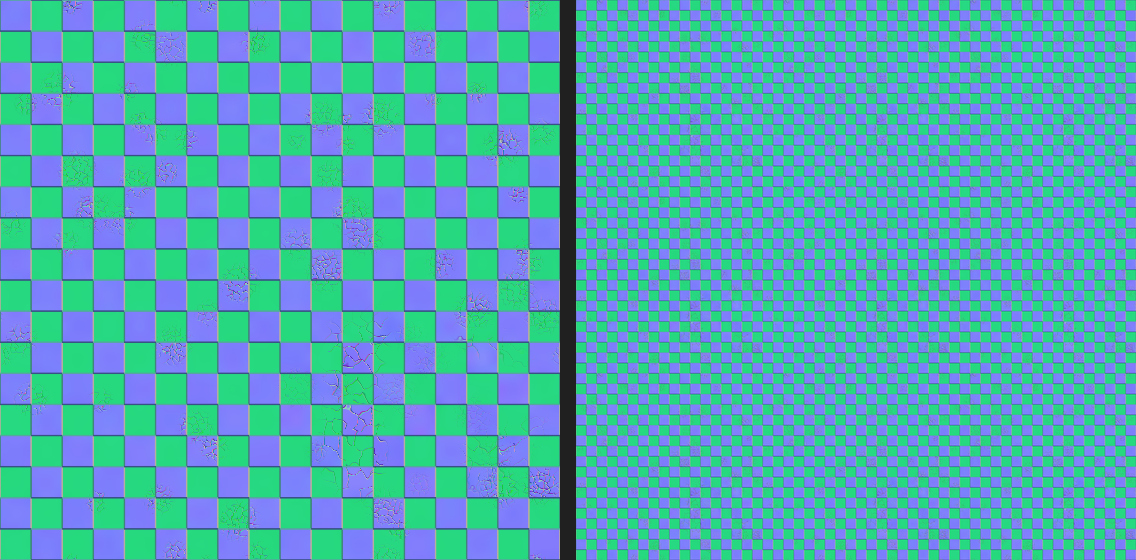
Left, the tile; right, the same tile 3 across and 3 down.
Give the GLSL for this texture map, as a three.js fragment shader.

```glsl
// Tangent-space checkerboard tiles with bevelled seams and patches of branching cracks.
varying vec2 vUv;

const float TILES = 18.0;            // tiles across and up
const float SEAM_HALF = 0.024;       // seam half width, in tiles
const float SEAM_SOFT = 0.018;       // seam edge softness, in tiles
const float FINE_CELLS = 6.0;        // fine crack cells per tile
const float COARSE_CELLS = 2.5;      // coarse crack cells per tile
const float FINE_WIDTH = 0.034;      // crack half widths, in tiles
const float COARSE_WIDTH = 0.036;
const float PATCH_CHANCE = 0.21;     // share of tiles that seed a worn patch
const float EDGE_DROP = 0.30;        // share of crack edges left out
const vec2 ZONE_CENTER = vec2(0.73, 0.27);   // area of coarse damage
const vec2 ZONE_RADIUS = vec2(0.27, 0.20);
const vec3 GREEN = vec3(0.15, 0.85, 0.50);
const vec3 BLUE = vec3(0.50, 0.497, 0.99);
const vec3 SEAM_RIGHT = vec3(0.72, 0.68, 0.62);   // sides of a blue tile
const vec3 SEAM_LEFT = vec3(0.25, 0.52, 0.48);
const vec3 SEAM_TOP = vec3(0.33, 0.66, 0.62);
const vec3 SEAM_BOTTOM = vec3(0.22, 0.32, 0.52);

vec3 hash(vec2 p) {
  vec3 q = fract(p.xyx * vec3(0.1031, 0.1030, 0.0973));
  q += dot(q, q.yxz + 33.33);
  return fract((q.xxy + q.yzz) * q.zyx);
}

// Smooth value noise, two channels, wrapping after 'period' cells.
vec2 noise(vec2 p, float period) {
  vec2 i = floor(p), f = fract(p);
  f = f * f * (3.0 - 2.0 * f);
  vec2 a = hash(mod(i, period)).xy;
  vec2 b = hash(mod(i + vec2(1.0, 0.0), period)).xy;
  vec2 c = hash(mod(i + vec2(0.0, 1.0), period)).xy;
  vec2 d = hash(mod(i + 1.0, period)).xy;
  return mix(mix(a, b, f.x), mix(c, d, f.x), f.y);
}

// Voronoi borders: xy is the wall slope, z the depth of the crack.
vec3 cracks(vec2 tilePos, float cells, float width) {
  float period = cells * TILES;
  vec2 p = tilePos * cells;
  p += 0.5 * (noise(p * 2.0, period * 2.0) - 0.5);
  vec2 base = floor(p), f = fract(p);
  vec2 nearest = vec2(0.0), nearId = vec2(0.0);
  float best = 8.0;
  for (int y = -1; y <= 1; y++) for (int x = -1; x <= 1; x++) {
    vec2 o = vec2(float(x), float(y));
    vec2 id = mod(base + o, period);
    vec2 r = o + hash(id + 7.0).xy - f;
    if (dot(r, r) < best) { best = dot(r, r); nearest = r; nearId = id; }
  }
  float edge = 8.0;
  vec2 dir = vec2(0.0);
  for (int y = -2; y <= 2; y++) for (int x = -2; x <= 2; x++) {
    vec2 o = vec2(float(x), float(y));
    vec2 id = mod(base + o, period);
    vec2 r = o + hash(id + 7.0).xy - f;
    vec2 across = r - nearest;
    bool kept = hash(id + nearId + 3.0).z > EDGE_DROP;
    if (kept && dot(across, across) > 0.0001) {
      vec2 n = normalize(across);
      float d = dot(0.5 * (r + nearest), n);
      if (d < edge) { edge = d; dir = n; }
    }
  }
  float d = edge / cells;
  float depth = 1.0 - smoothstep(0.2 * width, width, d);
  return vec3(dir * depth * smoothstep(0.0, 0.3 * width, d), depth);
}

// Soft round patches seeded in random tiles.
float wornPatches(vec2 p) {
  float worn = 0.0;
  for (int y = -1; y <= 1; y++) for (int x = -1; x <= 1; x++) {
    vec2 c = floor(p) + vec2(float(x), float(y));
    vec3 h = hash(mod(c, TILES) + 19.0);
    float radius = mix(0.35, 0.8, hash(mod(c, TILES) + 53.0).x);
    float spot = 1.0 - smoothstep(0.45 * radius, radius, distance(p, c + h.xy));
    worn = max(worn, spot * step(h.z, PATCH_CHANCE));
  }
  return worn;
}

void main() {
  vec2 p = vUv * TILES;
  vec2 tile = floor(p);
  bool isBlue = mod(tile.x + tile.y, 2.0) > 0.5;
  vec3 tileRand = hash(mod(tile, TILES) + 91.0);

  // Damage masks
  float zone = 1.0 - smoothstep(0.65, 1.0, length((vUv - ZONE_CENTER) / ZONE_RADIUS));
  float blotch = noise(p * 0.5 + 0.3, TILES * 0.5).x;
  float fineMask = wornPatches(p) * (1.0 - 0.7 * zone) * mix(0.55, 1.0, tileRand.z);
  float coarseMask = zone * smoothstep(0.38, 0.58, blotch);
  vec3 crack = cracks(p, FINE_CELLS, FINE_WIDTH) * fineMask
             + cracks(p, COARSE_CELLS, COARSE_WIDTH) * coarseMask;

  // Tile faces: gentle tilt, then crack relief
  vec2 tilt = (tileRand.xy - 0.5) * 0.025 + (noise(p * 2.0, TILES * 2.0) - 0.5) * 0.035;
  tilt *= 1.0 + 1.5 * zone * tileRand.z;
  vec3 blue = BLUE + vec3(tilt + 0.42 * crack.xy, -0.32 * crack.z);
  vec3 green = GREEN + vec3(0.2 * tilt, 0.6 * tilt.x);
  green += vec3(0.16 * crack.xy, 0.22 * (crack.x - crack.y)) + vec3(0.08, -0.12, -0.06) * crack.z;
  vec3 color = isBlue ? blue : green;

  // Seams, shaded by the side of the blue tile they bound
  vec2 line = floor(p + 0.5);
  vec2 seam = 1.0 - smoothstep(SEAM_HALF - SEAM_SOFT, SEAM_HALF + SEAM_SOFT, abs(p - line));
  bool blueOnLeft = mod(line.x + tile.y, 2.0) < 0.5;
  bool blueBelow = mod(tile.x + line.y, 2.0) < 0.5;
  color = mix(color, blueOnLeft ? SEAM_RIGHT : SEAM_LEFT, seam.x);
  color = mix(color, blueBelow ? SEAM_TOP : SEAM_BOTTOM, seam.y);
  gl_FragColor = vec4(clamp(color, 0.0, 1.0), 1.0);
}
```
